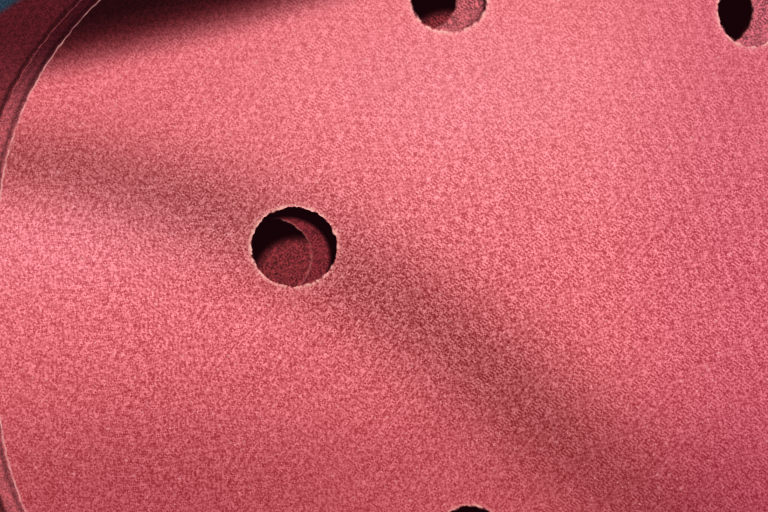
Write a Shadertoy shader that draws this texture.

```glsl
float hash(vec2 p) {
    return fract(sin(dot(p, vec2(127.1, 311.7))) * 43758.547);
}

float noise(vec2 p) {
    vec2 cell = floor(p), f = fract(p);
    f = f * f * (3.0 - 2.0 * f);
    float low = mix(hash(cell), hash(cell + vec2(1, 0)), f.x);
    float high = mix(hash(cell + vec2(0, 1)), hash(cell + vec2(1, 1)), f.x);
    return mix(low, high, f.y);
}

float inside(float dist, float blur) {
    return 1.0 - smoothstep(-blur, blur, dist);
}

float blob(vec2 p, vec2 center, vec2 size) {
    vec2 q = (p - center) / size;
    return exp(-dot(q, q));
}

float ovalDistance(vec2 p, vec2 center, vec2 radius) {
    return (length((p - center) / radius) - 1.0) * radius.y;
}

// Scattered bright grains, one candidate per grid cell
float specks(vec2 p, float density, float rarity, float size) {
    vec2 cell = floor(p * density);
    vec2 spot = 0.25 + 0.5 * vec2(hash(cell + 3.1), hash(cell + 8.7));
    float present = step(rarity, hash(cell + 17.3));
    return present * inside(length(fract(p * density) - spot) - size, 0.16);
}

// Rotated layers hide the noise lattice
float abrasiveGrain(vec2 p) {
    vec2 q = mat2(0.8, 0.6, -0.6, 0.8) * p;
    vec2 r = mat2(0.96, -0.28, 0.28, 0.96) * p;
    float fine = noise(q * 345.0) - 0.5;
    float medium = noise(r * 220.0 + 41.0) - 0.5;
    float coarse = noise(q * 80.0 + 9.0) - 0.5;
    return 0.8 * fine + 0.35 * medium + 0.07 * coarse;
}

// Horizontal position of the sheet's curved left border
float sheetBorder(float y) {
    return -0.01 + 0.95 * pow(abs(y - 0.4), 3.0);
}

// Broad light and shade over the top sheet
vec3 sheetColor(vec2 p) {
    vec3 col = vec3(0.895, 0.43, 0.465);
    col += vec3(0.05, 0.08, 0.08) * blob(p, vec2(0.92, 0.84), vec2(0.5, 0.27));
    col += vec3(0.04, 0.065, 0.07) * blob(p, vec2(0.1, 0.53), vec2(0.32, 0.11));

    // Broad brownish fold running down to the right
    float foldY = 0.69 - 0.10 * p.x - 0.34 * p.x * p.x;
    float fold = exp(-pow((p.y - foldY) / (0.075 + 0.075 * p.x), 2.0));
    fold *= 1.0 - 0.5 * smoothstep(0.95, 1.35, p.x);
    col -= vec3(0.19, 0.10, 0.12) * fold;

    // Light falls off toward the bottom and the far right
    col -= vec3(0.13, 0.10, 0.10) * smoothstep(0.38, -0.02, p.y);
    col -= vec3(0.06, 0.04, 0.04) * blob(p, vec2(0.25, 0.05), vec2(0.5, 0.22));
    col -= vec3(0.06, 0.05, 0.025) * smoothstep(1.1, 1.5, p.x);
    return col;
}

// Punched hole showing two shifted sheets underneath
vec3 punchHole(vec3 col, vec2 p, vec2 center, vec2 radius, vec2 shift, vec2 ledgeShadow,
               vec2 floorShadow, vec3 ledge, float blur) {
    float fray = noise(p * 110.0) - 0.5 + 0.5 * (noise(p * 240.0) - 0.5);
    float outer = ovalDistance(p, center, radius) + 0.004 * fray;
    float inner = ovalDistance(p, center + shift, radius) + 0.0025 * fray;
    float grain = abrasiveGrain(p);
    vec3 black = vec3(0.09, 0.015, 0.03);

    float ledgeLit = inside(ovalDistance(p, center + ledgeShadow, radius), 0.004 + blur);
    float floorLit = inside(ovalDistance(p, center + floorShadow, radius), 0.012);
    vec3 ledgeCol = mix(black, ledge * (1.0 + 0.7 * grain), ledgeLit);
    vec3 floorCol = mix(black, vec3(0.48, 0.17, 0.19) * (1.0 + 0.8 * grain), floorLit);
    vec3 well = mix(ledgeCol, floorCol, inside(inner, blur));
    float innerRim = inside(abs(inner) - 0.002, blur) * ledgeLit;
    well = mix(well, vec3(0.78, 0.46, 0.44), innerRim * (0.35 + 0.5 * fray));

    // Torn pale fibres around the cut
    float fibres = smoothstep(-0.35, 0.25, fray);
    float rim = inside(abs(outer - 0.003) - 0.0025, 0.002 + blur);
    col += vec3(0.04, 0.05, 0.04) * inside(outer - 0.01, 0.012);
    col = mix(col, vec3(0.98, 0.77, 0.71), rim * (0.1 + 0.75 * fibres));
    return mix(col, well, inside(outer, blur));
}

void mainImage(out vec4 fragColor, in vec2 fragCoord) {
    vec2 p = fragCoord / iResolution.y;
    float pixel = 1.0 / iResolution.y;
    float grain = abrasiveGrain(p);
    float focus = mix(0.55, 1.0, blob(p, vec2(0.8, 0.45), vec2(1.1, 0.34)));

    // Top sheet with grit
    vec3 col = sheetColor(p) + vec3(0.40, 0.41, 0.41) * grain * focus;
    float glints = 0.6 * specks(p, 95.0, 0.95, 0.16) + 0.8 * specks(p + 2.3, 42.0, 0.95, 0.07);
    col = mix(col, vec3(1.0, 0.79, 0.77), glints * 0.65);

    // Soft shadow along the upper left
    float shadowLine = 0.848 + 0.2 * p.x + 0.09 * p.x * p.x;
    float depth = p.y - shadowLine;
    vec3 shadowCol = mix(vec3(0.31, 0.09, 0.11), vec3(0.13, 0.03, 0.045), smoothstep(0.02, 0.09, depth));
    col = mix(col, shadowCol * (1.0 + 0.5 * grain), smoothstep(-0.045, 0.05, depth) * 0.97);

    // Holes
    col = punchHole(col, p, vec2(0.574, 0.518), vec2(0.083, 0.077), vec2(-0.048, -0.02),
                    vec2(-0.013, -0.021), vec2(0.008, -0.062), vec3(0.48, 0.16, 0.19), pixel);
    col = punchHole(col, p, vec2(0.877, 1.0), vec2(0.073, 0.061), vec2(-0.057, 0.0),
                    vec2(-0.005, -0.005), vec2(0.0, -0.085), vec3(0.72, 0.35, 0.38), 0.003);
    col = punchHole(col, p, vec2(1.469, 0.982), vec2(0.066, 0.072), vec2(-0.064, 0.0),
                    vec2(0.0, -0.005), vec2(0.04, -0.09), vec3(0.74, 0.36, 0.41), 0.003);
    col = punchHole(col, p, vec2(0.918, -0.054), vec2(0.065, 0.065), vec2(-0.04, -0.02),
                    vec2(-0.02, -0.03), vec2(0.0, -0.05), vec3(0.5, 0.2, 0.22), 0.003);

    // Stacked sheets beyond the left border
    float edge = p.x - sheetBorder(p.y) + 0.003 * (noise(p * 90.0) - 0.5);
    float gap = edge + 0.036;
    vec3 middleSheet = mix(vec3(0.70, 0.32, 0.35), vec3(0.25, 0.07, 0.10), smoothstep(0.74, 0.94, p.y));
    vec3 lowSheet = mix(vec3(0.52, 0.20, 0.23), vec3(0.33, 0.10, 0.13), smoothstep(0.75, 0.95, p.y));
    lowSheet = mix(lowSheet, vec3(0.16, 0.23, 0.29), smoothstep(0.965, 0.985, p.y - 0.65 * p.x));
    vec3 stack = mix(middleSheet, lowSheet, inside(gap, 0.003));
    stack *= 1.0 - 0.55 * inside(abs(gap + 0.008) - 0.003, 0.008);
    stack = mix(stack, vec3(0.66, 0.36, 0.36), 0.55 * inside(abs(gap) - 0.001, 0.002));
    stack *= 1.0 - 0.4 * inside(abs(edge + 0.009) - 0.003, 0.007);
    col = mix(col, stack * (1.0 + 0.5 * grain), inside(edge, 0.002));
    float edgeFibre = inside(abs(edge) - 0.0015, 0.003) * (0.35 + 0.6 * noise(p * 70.0));
    col = mix(col, vec3(0.96, 0.74, 0.70), edgeFibre);

    fragColor = vec4(clamp(col, 0.0, 1.0), 1.0);
}
```
